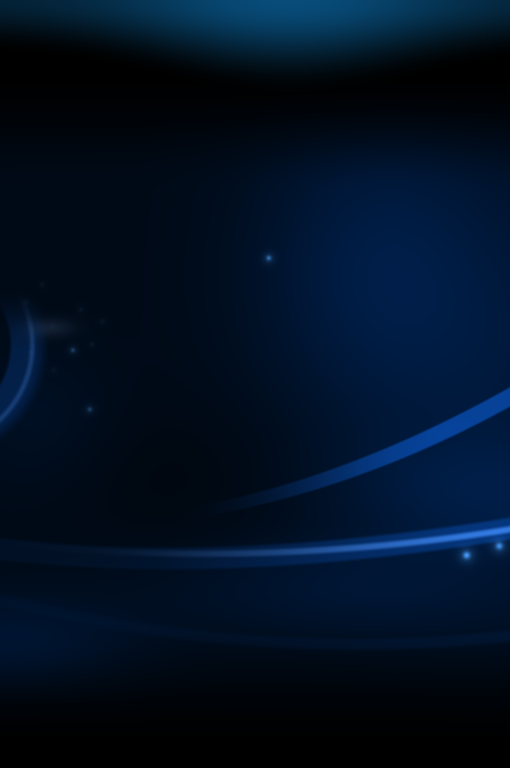
This background is drawn by a Shadertoy shader. Its source:

```glsl
const float ASPECT = 0.664;
const vec3 NIGHT = vec3(0.0, 0.038, 0.086);
const vec3 NAVY = vec3(0.0, 0.075, 0.185);
const vec3 TEAL = vec3(0.03, 0.30, 0.48);
const vec3 RIBBON = vec3(0.03, 0.19, 0.43);
const vec3 SILVER = vec3(0.18, 0.26, 0.38);
const vec3 SPARK = vec3(0.22, 0.42, 0.62);

float hash(float n) {
    return fract(sin(n * 127.1) * 43758.5453);
}

// Soft elliptical light
float glow(vec2 uv, vec2 center, vec2 size) {
    vec2 d = (uv - center) / size;
    return exp(-dot(d, d));
}

// Soft-edged strip around zero distance
float strip(float dist, float halfWidth, float blur) {
    return 1.0 - smoothstep(halfWidth - blur, halfWidth + blur, abs(dist));
}

// Distance to a parabola, corrected for its slope
float parabola(vec2 uv, vec2 vertex, float bend) {
    float x = uv.x - vertex.x;
    float slope = 2.0 * bend * x / ASPECT;
    return (uv.y - vertex.y - bend * x * x) / sqrt(1.0 + slope * slope);
}

// Small point of light with a faint halo
float spark(vec2 uv, vec2 center, float size) {
    vec2 reach = vec2(size / ASPECT, size);
    return glow(uv, center, reach) + 0.3 * glow(uv, center, reach * 2.6);
}

vec3 backdrop(vec2 uv) {
    vec3 color = NIGHT;
    color += NAVY * 0.75 * glow(uv, vec2(0.73, 0.66), vec2(0.24, 0.20));
    color += NAVY * 0.65 * glow(uv, vec2(1.0, 0.52), vec2(0.36, 0.28));
    color += NAVY * 0.55 * glow(uv, vec2(0.95, 0.36), vec2(0.30, 0.07));
    color += NAVY * 0.50 * glow(uv, vec2(0.68, 0.23), vec2(0.38, 0.06));
    color += NAVY * 0.65 * glow(uv, vec2(0.02, 0.15), vec2(0.24, 0.07));
    color += NAVY * 0.30 * glow(uv, vec2(0.08, 0.45), vec2(0.15, 0.09));
    color *= 1.0 - 0.3 * glow(uv, vec2(0.35, 0.38), vec2(0.24, 0.10));
    return color * smoothstep(0.02, 0.19, uv.y) * (1.0 - smoothstep(0.75, 0.91, uv.y));
}

// Light spilling down from the upper edge
vec3 topLight(vec2 uv) {
    float middle = glow(uv, vec2(0.57, 0.0), vec2(0.34, 10.0));
    float reach = mix(0.065, 0.125, middle);
    float fade = 1.0 - smoothstep(0.0, reach, 1.0 - uv.y);
    return TEAL * fade * mix(0.4, 1.0, middle);
}

// Sweeping ribbons on the lower half
vec3 ribbons(vec2 uv) {
    float right = smoothstep(0.1, 1.0, uv.x);
    float rising = parabola(uv, vec2(0.094, 0.316), 0.2036);
    float risingLight = strip(rising, mix(0.006, 0.011, right), 0.002);
    vec3 color = RIBBON * risingLight * smoothstep(0.34, 0.88, uv.x) * 0.85;

    float low = parabola(uv, vec2(0.40, 0.279), 0.088);
    float body = strip(low + mix(0.008, -0.001, right), 0.014, 0.003);
    float core = strip(low, 0.004, 0.003);
    float halo = exp(-abs(low) / 0.018);
    color += RIBBON * body * mix(0.12, 0.52, right);
    color += SILVER * core * mix(0.08, 1.0, right) * smoothstep(-0.1, 0.4, uv.x);
    color += NAVY * halo * right * 0.3;

    float faint = parabola(uv, vec2(0.70, 0.161), 0.12);
    color += RIBBON * strip(faint, 0.007, 0.004) * mix(0.06, 0.14, right);
    return color;
}

// Crescent entering from the left edge
vec3 crescent(vec2 uv) {
    vec2 d = (uv - vec2(-0.137, 0.551)) * vec2(ASPECT, 1.0);
    float radius = length(d);
    float ends = 1.0 - smoothstep(-0.01, 0.075, d.y);
    float body = smoothstep(0.102, 0.108, radius) * (1.0 - smoothstep(0.135, 0.158, radius));
    float line = strip(radius - 0.133, 0.003, 0.003);
    return (RIBBON * body * 0.38 + SILVER * line * 0.42) * ends;
}

vec3 sparks(vec2 uv) {
    float light = 0.65 * spark(uv, vec2(0.527, 0.664), 0.0032);
    light += 0.95 * spark(uv, vec2(0.915, 0.277), 0.0045);
    light += 0.85 * spark(uv, vec2(0.979, 0.289), 0.0045);
    light += 0.35 * spark(uv, vec2(0.143, 0.544), 0.003);
    light += 0.35 * spark(uv, vec2(0.176, 0.467), 0.003);
    // Scattered faint dust
    for (float i = 1.0; i < 11.0; i++) {
        vec2 place = vec2(0.03 + 0.30 * hash(i), 0.50 + 0.15 * hash(i + 31.0));
        light += 0.09 * hash(i + 67.0) * spark(uv, place, 0.003);
    }
    vec3 haze = vec3(0.07, 0.08, 0.10) * glow(uv, vec2(0.10, 0.573), vec2(0.045, 0.012));
    return SPARK * light + haze;
}

void mainImage(out vec4 fragColor, in vec2 fragCoord) {
    vec2 uv = fragCoord / iResolution.xy;
    vec3 color = backdrop(uv) + topLight(uv);
    color += ribbons(uv) + crescent(uv) + sparks(uv);
    fragColor = vec4(clamp(color, 0.0, 1.0), 1.0);
}
```
